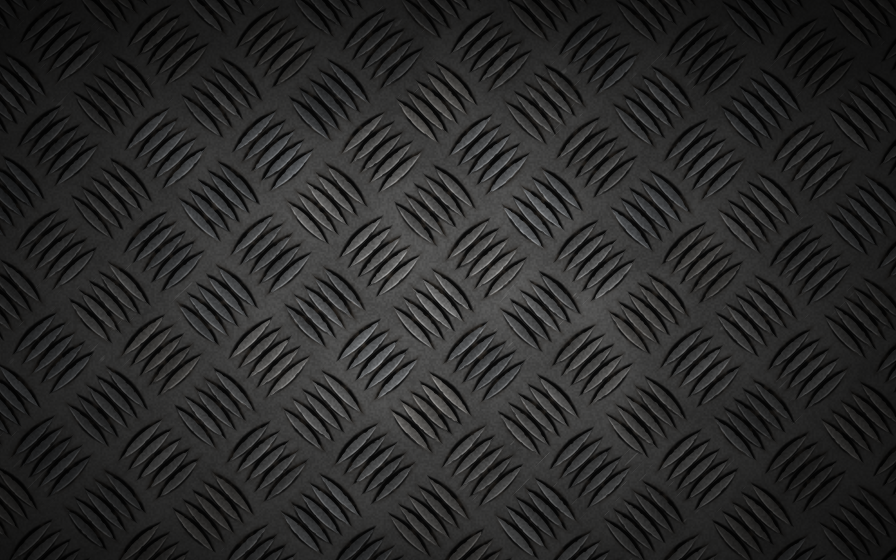
This texture is drawn by a Shadertoy shader. Its source:

```glsl
// Dark tread plate: groups of five pointed bars, alternating between the two diagonals.
// Two interleaved lattices place the groups; lens distances shape bars and grooves.
// Noise adds grime, grain and scuffs, and a soft spotlight fades toward the borders.

float hash(vec2 p) {
    vec3 q = fract(p.xyx * vec3(0.1031, 0.1030, 0.0973));
    q += dot(q, q.yzx + 33.33);
    return fract((q.x + q.y) * q.z);
}

float noise(vec2 p) {
    vec2 i = floor(p), f = fract(p);
    f = f * f * (3.0 - 2.0 * f);
    return mix(mix(hash(i), hash(i + vec2(1, 0)), f.x),
               mix(hash(i + vec2(0, 1)), hash(i + vec2(1, 1)), f.x), f.y);
}

float fbm(vec2 p) {
    float sum = 0.0, amp = 0.53;
    for (int i = 0; i < 4; i++) {
        sum += amp * noise(p);
        p = mat2(1.6, 1.2, -1.2, 1.6) * p + 7.3;
        amp *= 0.5;
    }
    return sum;
}

// Approximate signed distance to a pointed lens lying along x
float lens(vec2 p, float halfLength, float halfWidth) {
    float t = p.x / halfLength;
    float slope = 2.0 * halfWidth * t / halfLength;
    return (abs(p.y) - halfWidth * (1.0 - t * t)) / sqrt(1.0 + slope * slope);
}

void mainImage(out vec4 fragColor, in vec2 fragCoord) {
    vec2 p = fragCoord / iResolution.y;
    float px = 1.0 / iResolution.y;
    float aspect = iResolution.x / iResolution.y;

    // Spotlight, slightly left of the middle
    vec2 d = (p - vec2(0.485 * aspect, 0.485)) * vec2(0.76, 1.0);
    float light = 0.05 + 0.285 * exp(-3.8 * dot(d, d));
    light *= 1.0 - 0.25 * smoothstep(0.75, 1.0, p.y);

    // Bare plate with blotches and fine grain
    float blotch = fbm(p * 11.0);
    float grain = noise(p * 310.0) - 0.5;
    vec3 plate = vec3(1.0, 0.998, 0.99) * (0.83 + 0.3 * blotch + 0.2 * grain);

    // Sparse scuffs stretched along one diagonal
    vec2 diag = vec2(p.x + p.y, p.x - p.y);
    float scuff = smoothstep(0.86, 0.97, noise(diag * vec2(24.0, 190.0)))
                * smoothstep(0.52, 0.72, noise(p * 7.0 + 4.0));
    plate += 0.3 * scuff;

    // Slightly turned lattice
    vec2 pitch = vec2(0.1925, 0.185);
    vec2 c = p - vec2(0.544 * aspect, 0.5375);
    vec2 q = mat2(0.9998, 0.021, -0.021, 0.9998) * c / pitch;

    vec3 col = plate;
    for (int k = 0; k < 2; k++) {
        vec2 s = q - 0.5 * float(k);
        vec2 id = floor(s + 0.5);
        vec2 r = (s - id) * pitch;
        vec2 seed = id + 37.0 * float(k) + 50.0;

        // x runs along the bars, y across them toward the lower side
        vec2 a = 0.7071 * (k == 0 ? vec2(r.x + r.y, r.x - r.y)
                                  : vec2(r.x - r.y, -r.x - r.y));
        a += 0.0015 * (vec2(hash(seed), hash(seed + 9.0)) - 0.5);

        float bar = 1.0, groove = 1.0, side = 0.0, tone = 1.0;
        for (int i = -2; i <= 2; i++) {
            vec2 b = a - vec2(0.0, 0.024 * float(i));
            float wear = hash(seed * 3.1 + float(i));
            float face = lens(b, 0.049 + 0.003 * wear, 0.0079);
            groove = min(groove, lens(b + vec2(0.0, 0.0018), 0.0525, 0.0126));
            if (face < bar) {
                bar = face;
                side = b.y;
                tone = 0.9 + 0.2 * wear;
            }
        }

        // Brown grime gathers around the groove
        float dirt = fbm(p * 65.0 + seed);
        float halo = smoothstep(0.009, -0.002, groove) * smoothstep(0.3, 0.7, dirt);
        col = mix(col, plate * vec3(0.58, 0.53, 0.48), 0.5 * halo);

        // Deep shadow between the bars, with a few grimy flecks
        float deep = smoothstep(0.0008 + px, -0.0008 - px, groove + 0.003 * (dirt - 0.5));
        vec3 shadow = mix(vec3(0.1), vec3(0.42, 0.36, 0.3), smoothstep(0.5, 0.85, dirt));
        col = mix(col, shadow, deep);

        // Bar faces, lighter toward the lower edge
        float shine = 1.07 + 22.0 * side + 0.3 * (blotch - 0.5) + 0.25 * grain;
        vec3 metal = mix(vec3(1.02, 1.0, 0.97), vec3(0.97, 1.0, 1.03), hash(seed + 2.0));
        metal *= tone * shine * (0.88 + 0.22 * hash(seed + 5.0));
        float nick = 0.0012 * smoothstep(0.55, 0.9, noise(p * 130.0 + seed));
        col = mix(col, metal, smoothstep(0.7 * px, -0.7 * px, bar + nick));

        // Thin bright rim on the lower edge
        float rim = smoothstep(0.0013 + px, 0.0, abs(bar + 0.0008));
        col += 0.55 * rim * smoothstep(0.0, 0.003, side) * (0.4 + dirt);
    }

    fragColor = vec4(clamp(col * light, 0.0, 1.0), 1.0);
}
```
